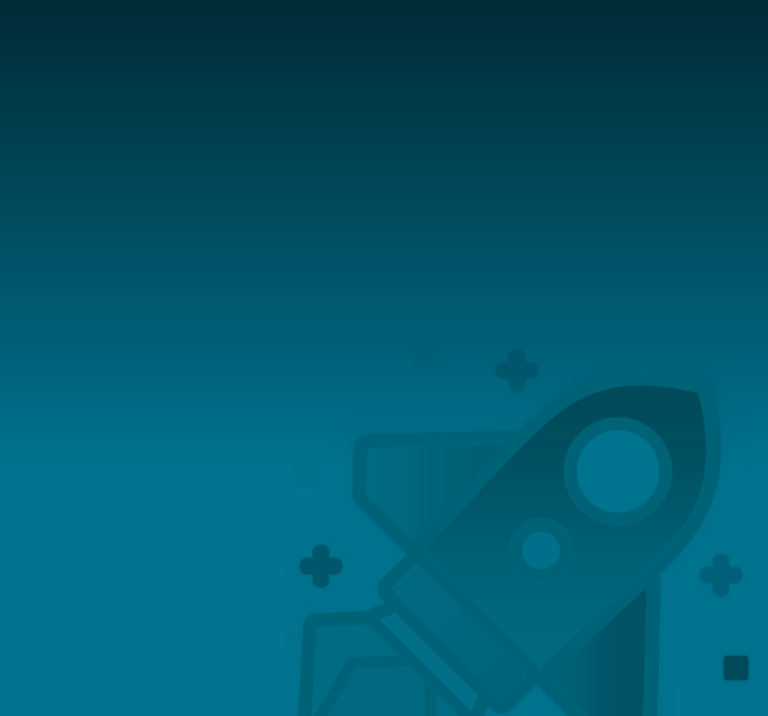
A Shadertoy shader for this background:

```glsl
// Dim teal gradient with a tilted rocket, its flame and scattered sparkles.

const vec2 CANVAS = vec2(7.68, 7.17);      // drawing units, y runs down
const vec3 SKY_TOP = vec3(0.0, 0.165, 0.21);
const vec3 SKY_LOW = vec3(0.0, 0.455, 0.565);
const float SKY_END = 4.75;                // where the gradient levels out
const vec3 OUTLINE = vec3(0.0, 0.385, 0.465);
const vec3 HULL_DARK = vec3(0.0, 0.285, 0.345);
const vec3 HULL_LIGHT = vec3(0.0, 0.415, 0.50);
const vec3 SHADE = vec3(0.0, 0.325, 0.395);
const vec3 PANEL = vec3(0.0, 0.42, 0.515);
const vec3 GLASS = vec3(0.0, 0.45, 0.56);
const vec2 ROCKET_BASE = vec2(4.82, 6.10);
const float STROKE = 0.14;
const float RIM = 0.025;                   // brightness of thin fill edges

float pixel;                               // size of one pixel in drawing units

float cover(float d, float soft) {
    return 1.0 - smoothstep(-soft, soft, d);
}

float box(vec2 p, vec2 halfSize) {
    vec2 q = abs(p) - halfSize;
    return length(max(q, 0.0)) + min(max(q.x, q.y), 0.0);
}

// Signed distance to a four-cornered polygon
float quad(vec2 p, vec2 a, vec2 b, vec2 c, vec2 e) {
    vec2 corner[4] = vec2[4](a, b, c, e);
    float d = dot(p - a, p - a), side = 1.0;
    for (int i = 0; i < 4; i++) {
        vec2 start = corner[i], other = corner[(i + 3) % 4];
        vec2 edge = other - start, w = p - start;
        vec2 off = w - edge * clamp(dot(w, edge) / dot(edge, edge), 0.0, 1.0);
        d = min(d, dot(off, off));
        bvec3 cross3 = bvec3(p.y >= start.y, p.y < other.y, edge.x * w.y > edge.y * w.x);
        if (all(cross3) || all(not(cross3))) side = -side;
    }
    return side * sqrt(d);
}

// Straight sides that curve in to a pointed nose; a = (along, across)
float hull(vec2 a) {
    float t = max(a.x - 1.4, 0.0);
    float width = 0.83 + 0.04 * smoothstep(0.0, 1.4, a.x) - 0.172 * pow(t, 3.2);
    float slope = 0.55 * pow(t, 2.2);
    return max((abs(a.y) - width) / sqrt(1.0 + slope * slope), -a.x);
}

// Fill a shape and catch a faint light on its edge
void paint(inout vec3 col, float d, vec3 ink) {
    col = mix(col, ink, cover(d, pixel));
    col += vec3(0.0, RIM, RIM) * cover(abs(d) - 0.003, pixel);
}

// Crosses and blocks: centre, darkness, edge softness
void sparkles(inout vec3 col, vec2 p) {
    vec4 spark[6] = vec4[6](
        vec4(5.17, 3.71, 0.13, 0.02), vec4(3.21, 5.67, 0.25, 0.015),
        vec4(7.21, 5.76, 0.17, 0.02), vec4(7.36, 6.69, 0.36, 0.012),
        vec4(3.07, 4.76, 0.03, 0.04), vec4(4.25, 3.60, 0.04, 0.10));
    for (int i = 0; i < 6; i++) {
        vec2 q = p - spark[i].xy;
        float d = box(q, vec2(0.09)) - 0.035;
        if (i < 3) d = min(box(q, vec2(0.14, 0.01)), box(q, vec2(0.01, 0.14))) - 0.077;
        float halo = 0.15 * exp(-max(d, 0.0) * 16.0);
        float ink = cover(d, max(spark[i].w, pixel));
        col *= 1.0 - spark[i].z * max(ink, halo);
    }
}

void mainImage(out vec4 fragColor, in vec2 fragCoord) {
    vec2 uv = fragCoord / iResolution.xy;
    vec2 p = vec2(uv.x, 1.0 - uv.y) * CANVAS;
    pixel = CANVAS.y / iResolution.y;

    vec3 col = mix(SKY_TOP, SKY_LOW, clamp(p.y / SKY_END, 0.0, 1.0));
    sparkles(col, p);

    // Rocket frame: x along the axis, y across it
    vec2 r = p - ROCKET_BASE;
    vec2 a = vec2(r.x - r.y, r.x + r.y) * 0.70711;
    vec2 m = vec2(a.x, abs(a.y));

    // Shapes
    float body = hull(a);
    float fin = quad(m, vec2(0.332, 1.945), vec2(1.365, 0.969),
                     vec2(-0.007, 0.955), vec2(-0.007, 1.633));
    float skirt = box(a - vec2(-0.31, 0.0), vec2(0.19, 0.78));
    float nozzle = quad(m, vec2(-0.80, -0.1), vec2(-0.64, -0.1),
                        vec2(-0.64, 0.58), vec2(-0.80, 0.645));
    float flame = quad(p, vec2(3.17, 6.28), vec2(3.68, 6.26),
                       vec2(4.75, 7.33), vec2(3.08, 7.9));
    float core = max(quad(p, vec2(3.56, 6.70), vec2(4.24, 6.68),
                          vec2(4.24, 8.0), vec2(2.79, 8.0)), a.x + 0.933);

    // Shared outline with a soft shadow
    float whole = min(min(min(body, fin), min(skirt, nozzle)), flame) - STROKE;
    col *= 1.0 - 0.04 * exp(-max(whole, 0.0) * 14.0);
    col = mix(col, OUTLINE, cover(whole, pixel));

    // Flame and tail
    paint(col, flame, PANEL);
    col = mix(col, OUTLINE, cover(max(core - 0.12, flame), pixel));
    paint(col, max(core, flame), PANEL * 0.98);
    paint(col, nozzle, PANEL * 1.03);
    paint(col, skirt, mix(PANEL, OUTLINE, 0.45 + 0.4 * a.y));

    // Fins: the left one fades towards the hull, the right one is shaded
    vec3 leftFin = mix(PANEL, OUTLINE * 0.97, smoothstep(3.6, 4.8, p.x));
    vec3 rightFin = mix(OUTLINE, SHADE, smoothstep(5.5, 6.3, p.x));
    paint(col, fin, a.y < 0.0 ? leftFin : rightFin);

    // Hull and portholes
    col = mix(col, OUTLINE, cover(body - STROKE, pixel));
    paint(col, body, mix(HULL_DARK, HULL_LIGHT, smoothstep(3.6, 6.7, p.y)));
    float bigWindow = length(p - vec2(6.18, 4.72));
    float smallWindow = length(p - vec2(5.41, 5.51));
    paint(col, bigWindow - 0.54, OUTLINE);
    paint(col, bigWindow - 0.41, GLASS);
    paint(col, smallWindow - 0.32, OUTLINE);
    paint(col, smallWindow - 0.185, GLASS * 0.97);

    fragColor = vec4(col, 1.0);
}
```
